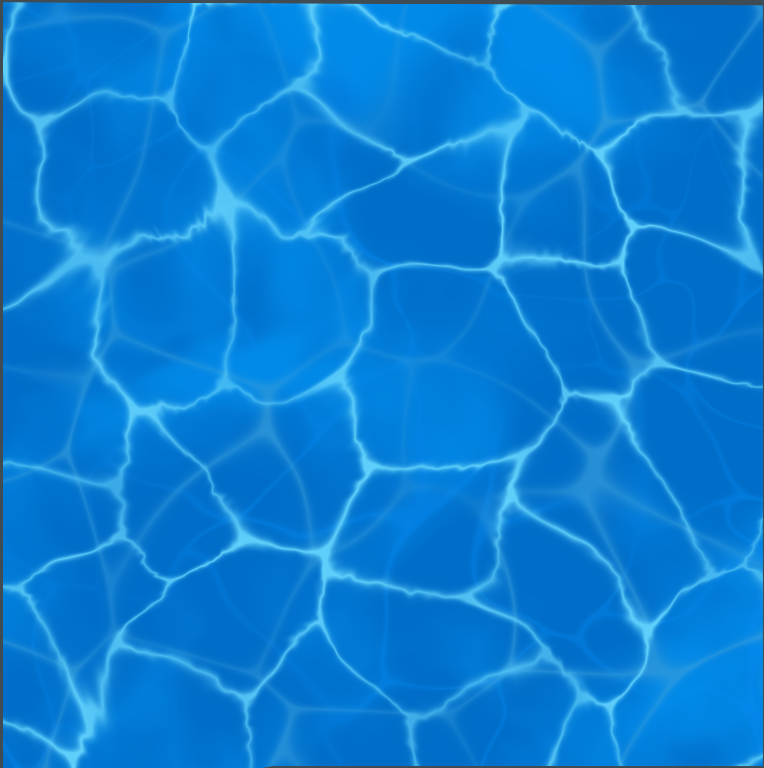
Write a Shadertoy shader that draws this texture.

```glsl
vec2 hash22(vec2 p) {
    vec3 q = fract(p.xyx * vec3(0.1031, 0.1030, 0.0973));
    q += dot(q, q.yzx + 33.33);
    return fract((q.xx + q.yz) * q.zy);
}

// Two independent channels of smooth value noise
vec2 noise2(vec2 p) {
    vec2 cell = floor(p);
    vec2 f = fract(p);
    f = f * f * (3.0 - 2.0 * f);
    vec2 low = mix(hash22(cell), hash22(cell + vec2(1, 0)), f.x);
    vec2 high = mix(hash22(cell + vec2(0, 1)), hash22(cell + vec2(1, 1)), f.x);
    return mix(low, high, f.y);
}

float fbm(vec2 p) {
    float sum = 0.0;
    float weight = 0.5;
    for (int i = 0; i < 4; i++) {
        sum += weight * noise2(p).x;
        p = mat2(1.6, 1.2, -1.2, 1.6) * p + 7.3;
        weight *= 0.5;
    }
    return sum / 0.9375;
}

// Bends space with noise of a given frequency and strength
vec2 warp(vec2 p, float frequency, float strength) {
    return p + strength * (noise2(p * frequency + 19.0) - 0.5);
}

// Soft cell borders: 1 on an edge, more where edges meet, 0 inside a cell
float causticWeb(vec2 p, float sharpness) {
    vec2 cell = floor(p);
    float nearest = 9.0;
    float sum = 0.0;
    for (int y = -2; y <= 2; y++) {
        for (int x = -2; x <= 2; x++) {
            vec2 corner = cell + vec2(x, y);
            vec2 site = corner + 0.08 + 0.84 * hash22(corner);
            float d = distance(p, site);
            nearest = min(nearest, d);
            sum += exp(-sharpness * d);
        }
    }
    return sum * exp(sharpness * nearest) - 1.0;
}

// Coverage of the thin frame, slightly uneven from side to side
float frameMask(vec2 uv) {
    vec4 width = vec4(0.004, 0.0015, 0.0025 * smoothstep(0.34, 0.36, uv.x),
                      mix(0.003, 0.007, uv.x));
    vec4 gap = vec4(uv.x, 1.0 - uv.x, uv.y, 1.0 - uv.y) - width;
    float inside = min(min(gap.x, gap.y), min(gap.z, gap.w));
    float soft = 0.5 / iResolution.y;
    return 1.0 - smoothstep(-soft, soft, inside);
}

void mainImage(out vec4 fragColor, in vec2 fragCoord) {
    const vec3 deepBlue = vec3(0.0, 0.43, 0.785);
    const vec3 clearBlue = vec3(0.005, 0.54, 0.91);
    const vec3 wispBlue = vec3(0.02, 0.54, 0.95);
    const vec3 paleBlue = vec3(0.22, 0.62, 0.86);
    const vec3 lightCyan = vec3(0.37, 0.81, 0.98);
    const vec3 frameGrey = vec3(0.25, 0.30, 0.33);

    vec2 p = fragCoord / iResolution.y;

    // Broad mottling of the water
    float depth = fbm(warp(p, 5.0, 0.15) * 4.0 + 3.0);
    vec3 color = mix(deepBlue, clearBlue, smoothstep(0.36, 0.76, depth));

    // Curling wisps
    vec2 curled = warp(warp(p + 4.0, 4.0, 0.22), 11.0, 0.08);
    float wisps = smoothstep(0.1, 1.2, causticWeb(curled * 6.0, 15.0));
    color = mix(color, wispBlue, 0.5 * wisps * noise2(p * 6.0 + 40.0).x);

    // Dim, out of focus web
    vec2 bent = warp(p + 9.0, 5.0, 0.10);
    float dim = smoothstep(0.1, 1.4, causticWeb(bent * 4.6, 16.0));
    color = mix(color, paleBlue, dim * mix(0.1, 0.75, noise2(p * 5.0 + 70.0).y));

    // Bright web with ragged edges
    vec2 rippled = warp(warp(p + 2.0, 6.0, 0.09), 15.0, 0.032);
    rippled = warp(rippled, 85.0, 0.006);
    float web = causticWeb(rippled * 5.3, 20.0);
    float bright = smoothstep(0.0, 1.15, web);
    float glint = mix(0.6, 1.1, noise2(p * 11.0 + 90.0).x);
    color = mix(color, lightCyan, min(bright * glint, 1.0));

    color = mix(color, frameGrey, frameMask(fragCoord / iResolution.xy));
    fragColor = vec4(color, 1.0);
}
```
